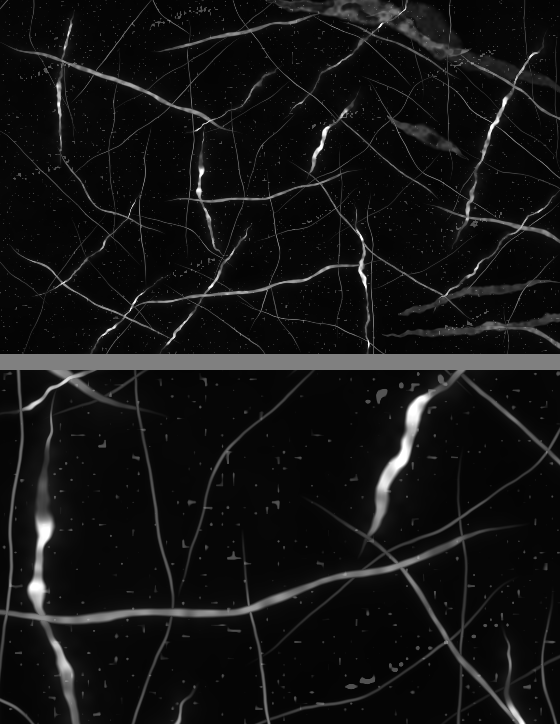
Top: the whole. Bottom: its middle third, enlarged.
Write a WebGL 1 fragment shader that draws this texture.

```glsl
precision highp float;
// Black marble: grey diagonal veins, jagged broken white veins, hairline cracks,
// smoky porous ribbons and fine dust over near-black stone.
// Each vein is a rotated strip with a noise-bent spine; positions follow a quasi-random sequence.
uniform vec2 u_resolution;

#define STONE_DARK 0.012
#define EDGE_BLUR 0.0019
#define BOLD_COUNT 12
#define JAGGED_COUNT 11
#define HAIR_COUNT 46
#define STREAK_COUNT 9
#define BOLD_LIGHT 0.50
#define JAGGED_LIGHT 0.85
#define HAIR_LIGHT 0.34
#define SMOKE_LIGHT 0.46
#define DUST_LIGHT 0.30
#define JAG_AMOUNT 0.045

float hash1(float n) {
  n = fract(n * 0.1031);
  n *= n + 33.33;
  n *= n + n;
  return fract(n);
}

float hash2(vec2 p) {
  vec3 q = fract(p.xyx * 0.1031);
  q += dot(q, q.yzx + 33.33);
  return fract((q.x + q.y) * q.z);
}

float noise1(float x) {
  float i = floor(x), f = fract(x);
  return mix(hash1(i), hash1(i + 1.0), f * f * (3.0 - 2.0 * f));
}

float noise2(vec2 p) {
  vec2 i = floor(p), f = fract(p);
  f = f * f * (3.0 - 2.0 * f);
  return mix(mix(hash2(i), hash2(i + vec2(1, 0)), f.x),
             mix(hash2(i + vec2(0, 1)), hash2(i + vec2(1, 1)), f.x), f.y);
}

float fbm(vec2 p) {
  float sum = 0.0, amp = 0.53;
  for (int i = 0; i < 4; i++) {
    sum += amp * noise2(p);
    p = p * 2.03 + 17.3;
    amp *= 0.5;
  }
  return sum;
}

vec2 toStrip(vec2 p, vec2 centre, float angle) {
  vec2 dir = vec2(cos(angle), sin(angle));
  return vec2(dot(p - centre, dir), dot(p - centre, vec2(-dir.y, dir.x)));
}

vec2 scatter(float i, float salt, float aspect) {
  return fract(vec2(0.754878, 0.569840) * i + salt) * vec2(aspect, 1.0);
}

// Brightness of one vein; broken = 1 splits it into sparkling pieces.
float vein(vec2 q, float halfLen, float width, float broken, float seed) {
  if (abs(q.x) > halfLen || abs(q.y) > 0.12) return 0.0;
  float bend = 0.09 * (noise1(q.x * 3.5 + seed) - 0.5) + 0.018 * (noise1(q.x * 13.0 + seed) - 0.5);
  float taper = 1.0 - smoothstep(0.55, 1.0, abs(q.x) / halfLen);
  float w = width * taper * (0.45 + 1.0 * noise1(q.x * 24.0 + seed));
  float d = abs(q.y - bend);
  float core = 1.0 - smoothstep(0.5 * w, w + EDGE_BLUR, d);
  float pieces = 0.25 + 0.75 * smoothstep(0.25, 0.75, noise1(q.x * 31.0 + seed));
  float halo = 0.16 * exp(-d / (width * 2.5 + 0.0005));
  return (core * mix(1.0, pieces, broken) + halo) * sqrt(taper);
}

// Wide cloudy ribbon with dark pores and a lighter rim.
float ribbon(vec2 q, float halfLen, float width, float seed, float smoke, float pores) {
  float along = abs(q.x) / halfLen;
  float w = width * (0.35 + noise1(q.x * 7.0 + seed)) * (1.0 - along * along);
  float d = abs(q.y - 0.09 * (noise1(q.x * 4.5 + seed) - 0.5) - 0.05 * (smoke - 0.5));
  float body = 1.0 - smoothstep(0.55 * w, w + 0.003, d);
  float rim = smoothstep(0.3 * w, 0.8 * w, d);
  return body * step(along, 1.0) * (0.25 + smoke) * mix(pores, 1.0, 0.25 + 0.35 * rim);
}

void main() {
  float aspect = u_resolution.x / u_resolution.y;
  vec2 p = gl_FragCoord.xy / u_resolution.y;
  float smoke = fbm(p * 13.0);
  float grain = noise2(p * 95.0);
  vec2 jag = p + JAG_AMOUNT * (vec2(smoke, fbm(p * 15.0 + 31.0)) - 0.5);
  vec2 soft = mix(p, jag, 0.18);
  float light = 0.0;

  // Bold grey veins, mostly falling to the right
  for (int i = 0; i < BOLD_COUNT; i++) {
    float k = float(i), seed = k * 37.0 + 11.0, r = hash1(seed);
    float angle = mod(k, 4.0) < 3.0 ? -0.75 + 0.45 * r : 0.3 * r;
    vec2 q = toStrip(soft, scatter(k, 0.17, aspect), angle);
    float v = vein(q, 0.16 + 0.24 * hash1(seed + 3.0), 0.0018 + 0.0042 * r * r, 0.2, seed);
    light = max(light, v * BOLD_LIGHT * (0.6 + 0.5 * grain) * (0.7 + 0.5 * hash1(seed + 7.0)));
  }
  // Jagged bright veins, rising steeply
  for (int i = 0; i < JAGGED_COUNT; i++) {
    float k = float(i), seed = k * 53.0 + 401.0, r = hash1(seed);
    float angle = mod(k, 3.0) < 2.0 ? 0.6 + 0.6 * r : 1.4 + 0.3 * r;
    vec2 q = toStrip(jag, scatter(k, 0.61, aspect), angle);
    float v = vein(q, 0.15 + 0.2 * hash1(seed + 3.0), 0.0018 + 0.0035 * r, 1.0, seed);
    light = max(light, v * JAGGED_LIGHT * (0.45 + 0.75 * grain));
  }
  // Hairline cracks in three directions
  for (int i = 0; i < HAIR_COUNT; i++) {
    float k = float(i), seed = k * 29.0 + 907.0, r = hash1(seed), family = mod(k, 3.0);
    float angle = family < 1.0 ? -0.9 + 0.5 * r : (family < 2.0 ? 1.4 + 0.4 * r : 0.5 + 0.6 * r);
    vec2 q = toStrip(soft, scatter(k, 0.33, aspect), angle);
    float v = vein(q, 0.1 + 0.25 * hash1(seed + 3.0), 0.0005, 0.5, seed);
    light = max(light, v * HAIR_LIGHT * (0.4 + 0.9 * hash1(seed + 7.0)));
  }
  // Smoky ribbons: upper right, lower right and a small one between
  float pores = smoothstep(0.3, 0.6, noise2(jag * 42.0));
  float haze = ribbon(toStrip(p, vec2(0.66 * aspect, 0.95), -0.22), 0.30, 0.055, 5.0, smoke, pores);
  haze += 0.35 * ribbon(toStrip(p, vec2(0.86 * aspect, 0.86), -0.3), 0.34, 0.055, 71.0, smoke, 1.0);
  haze += 0.9 * ribbon(toStrip(p, vec2(0.87 * aspect, 0.10), 0.1), 0.30, 0.020, 23.0, smoke, 0.8);
  haze += 0.7 * ribbon(toStrip(p, vec2(0.86 * aspect, 0.16), 0.16), 0.24, 0.015, 47.0, smoke, 0.8);
  haze += 0.8 * ribbon(toStrip(p, vec2(0.76 * aspect, 0.59), -0.35), 0.13, 0.022, 91.0, smoke, pores);
  light = max(light, haze * SMOKE_LIGHT * (0.6 + 0.6 * grain));

  // Dust: sparse everywhere, denser along slanted streaks
  float density = 0.08 * smoke;
  for (int i = 0; i < STREAK_COUNT; i++) {
    vec2 q = toStrip(jag, scatter(float(i), 0.82, aspect), 0.32);
    density += 0.28 * exp(-q.y * q.y * 14000.0) * (1.0 - smoothstep(0.05, 0.14, abs(q.x)));
  }
  float speck = smoothstep(0.91 - density, 1.05 - density, noise2(p * 190.0));
  light += speck * DUST_LIGHT * (1.0 - light);

  float stone = STONE_DARK + 0.03 * smoke * fbm(p * 3.0);
  gl_FragColor = vec4(vec3(min(stone + light, 1.0)), 1.0);
}
```
